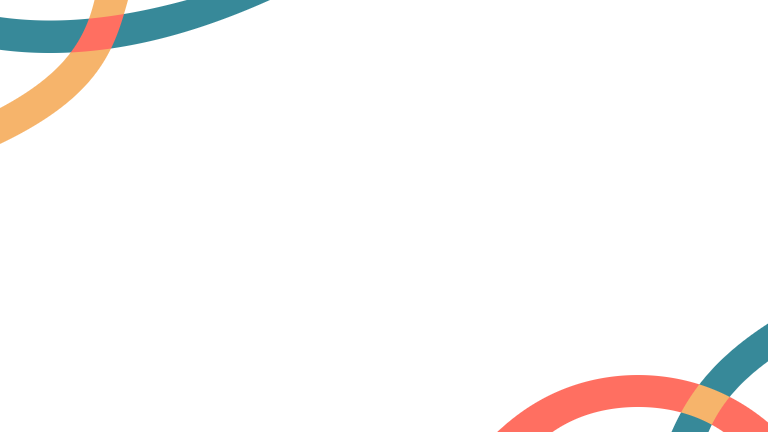
Write a Shadertoy shader that draws this background.

```glsl
// Flat curved ribbons crossing in two opposite corners of a white field.

// Colours
const vec3 WHITE  = vec3(1.0);
const vec3 TEAL   = vec3(0.216, 0.537, 0.600);
const vec3 CORAL  = vec3(1.0, 0.435, 0.380);
const vec3 ORANGE = vec3(0.965, 0.706, 0.420);

// A ribbon edge is base + k.x*d + k.y*d^2 + k.z*d^3 + k.w*d^4,
// where d = position along the ribbon - pivot. Lengths are canvas heights.
struct Edge { float base; vec4 k; };

// Top left, measured right and down from the corner
const float SWEEP_PIVOT = 0.1157;
const Edge SWEEP_NEAR = Edge(0.0475, vec4(0.0, -0.562, 0.280, 0.0));
const Edge SWEEP_FAR  = Edge(0.1227, vec4(0.0, -0.540, 0.131, 0.0));
const Edge HOOK_NEAR  = Edge(0.2188, vec4(-0.243, -1.002, -6.10, 0.0));
const Edge HOOK_FAR   = Edge(0.2963, vec4(-0.2795, -0.026, -5.41, 0.0));

// Bottom right, measured left and up from the corner
const float ARCH_PIVOT = 0.3009;
const Edge ARCH_NEAR = Edge(0.0579, vec4(0.0, -1.210, 0.0, -6.85));
const Edge ARCH_FAR  = Edge(0.1319, vec4(0.0, -1.037, 0.0, -1.93));
const Edge RISE_NEAR = Edge(0.1377, vec4(-0.420, -1.944, -3.92, 0.0));
const Edge RISE_FAR  = Edge(0.2234, vec4(-0.440, -0.950, -3.36, 0.0));

// Approximate signed distance: positive beyond the edge
float edgeDistance(Edge e, float d, float v) {
    float curve = e.base + d * (e.k.x + d * (e.k.y + d * (e.k.z + d * e.k.w)));
    float slope = e.k.x + d * (2.0 * e.k.y + d * (3.0 * e.k.z + d * 4.0 * e.k.w));
    return (v - curve) / sqrt(1.0 + slope * slope);
}

// Smooth coverage of the strip between two edges
float ribbon(Edge near, Edge far, float d, float v, float pixel) {
    float inside = min(edgeDistance(near, d, v), -edgeDistance(far, d, v));
    return clamp(inside / pixel + 0.5, 0.0, 1.0);
}

// Paints two ribbons, with a third colour where they overlap
vec3 paintCrossing(vec3 ground, float a, vec3 colorA, float b, vec3 colorB, vec3 overlap) {
    vec3 withoutB = mix(ground, colorA, a);
    vec3 withB = mix(colorB, overlap, a);
    return mix(withoutB, withB, b);
}

void mainImage(out vec4 fragColor, in vec2 fragCoord) {
    float pixel = 1.0 / iResolution.y;
    vec2 p = fragCoord * pixel;
    vec2 topLeft = vec2(p.x, 1.0 - p.y);
    vec2 bottomRight = vec2(iResolution.x * pixel - p.x, p.y);

    // Top left corner
    float sweep = ribbon(SWEEP_NEAR, SWEEP_FAR, topLeft.x - SWEEP_PIVOT, topLeft.y, pixel);
    float hook = ribbon(HOOK_NEAR, HOOK_FAR, topLeft.y, topLeft.x, pixel);
    vec3 color = paintCrossing(WHITE, sweep, TEAL, hook, ORANGE, CORAL);

    // Bottom right corner
    float arch = ribbon(ARCH_NEAR, ARCH_FAR, bottomRight.x - ARCH_PIVOT, bottomRight.y, pixel);
    float rise = ribbon(RISE_NEAR, RISE_FAR, bottomRight.y, bottomRight.x, pixel);
    color = paintCrossing(color, arch, CORAL, rise, TEAL, ORANGE);

    fragColor = vec4(color, 1.0);
}
```
